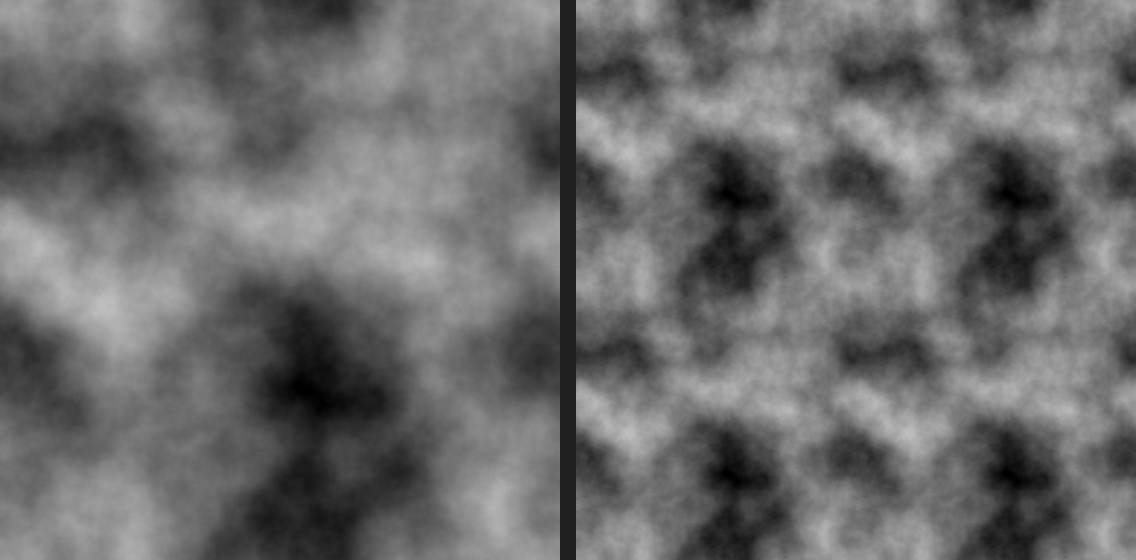
Left: one tile. Right: repeated 2 by 2.
This texture is drawn by a Shadertoy shader. Its source:

```glsl
// Soft grey cloud texture: crossing low-frequency swells set the large dark and
// light masses, and fractal gradient noise breaks them into fine billows. Swells
// and noise lattice both repeat a whole number of times, so the canvas tiles.

#define BASE_CELLS 6.0    // lattice cells across the canvas in the first octave
#define OCTAVES 6
#define GAIN 0.5          // amplitude ratio between octaves
#define BILLOW_AMOUNT 0.25
#define SWELL_AMOUNT 1.0
#define MID_TONE 0.426
#define SEED 17.0

const float TAU = 6.28319;

float hash(vec3 p) {
    p = fract(p * 0.1031);
    p += dot(p, p.zyx + 31.32);
    return fract((p.x + p.y) * p.z);
}

// Unit gradient of a lattice corner, wrapped to the period
vec2 cornerGradient(vec2 corner, float period, float seed) {
    float angle = TAU * hash(vec3(mod(corner, period), seed));
    return vec2(cos(angle), sin(angle));
}

// Periodic gradient noise with quintic easing
float gradientNoise(vec2 p, float period, float seed) {
    vec2 cell = floor(p);
    vec2 f = p - cell;
    vec2 ease = f * f * f * (f * (f * 6.0 - 15.0) + 10.0);
    vec2 right = vec2(1.0, 0.0);
    vec2 up = vec2(0.0, 1.0);
    float a = dot(cornerGradient(cell, period, seed), f);
    float b = dot(cornerGradient(cell + right, period, seed), f - right);
    float c = dot(cornerGradient(cell + up, period, seed), f - up);
    float d = dot(cornerGradient(cell + 1.0, period, seed), f - 1.0);
    return mix(mix(a, b, ease.x), mix(c, d, ease.x), ease.y);
}

// Sum of octaves; each has a whole number of cells across the canvas
float billows(vec2 uv) {
    float sum = 0.0;
    float amplitude = 1.0;
    float cells = BASE_CELLS;
    for (int i = 0; i < OCTAVES; i++) {
        sum += amplitude * gradientNoise(uv * cells, cells, SEED + 7.0 * float(i));
        amplitude *= GAIN;
        cells *= 2.0;
    }
    return sum;
}

// One wave with whole-number repeats, brightest where its phase equals crest
float wave(vec2 uv, float across, float upward, float crest) {
    return cos(TAU * (dot(uv, vec2(across, upward)) - crest));
}

// Broad masses from level, upright and slanting swells
float swells(vec2 uv) {
    float level = 0.063 * wave(uv, 0.0, -1.0, 0.31)
                + 0.065 * wave(uv, 0.0, -2.0, 0.92)
                + 0.034 * wave(uv, 0.0, -3.0, 0.33);
    float upright = 0.054 * wave(uv, 1.0, 0.0, 0.01)
                  + 0.074 * wave(uv, 2.0, 0.0, 0.56);
    float falling = 0.046 * wave(uv, 1.0, 1.0, 0.30)
                  + 0.041 * wave(uv, 1.0, 2.0, 0.03)
                  + 0.023 * wave(uv, 2.0, 1.0, 0.89)
                  + 0.032 * wave(uv, 2.0, 2.0, 0.21)
                  + 0.026 * wave(uv, 3.0, 1.0, 0.78);
    float rising = 0.086 * wave(uv, 1.0, -1.0, 0.89)
                 + 0.033 * wave(uv, 1.0, -2.0, 0.04);
    return level + upright + falling + rising;
}

void mainImage(out vec4 fragColor, in vec2 fragCoord) {
    vec2 uv = fragCoord / iResolution.xy;
    float grey = MID_TONE + SWELL_AMOUNT * swells(uv) + BILLOW_AMOUNT * billows(uv);
    fragColor = vec4(vec3(clamp(grey, 0.0, 1.0)), 1.0);
}
```
